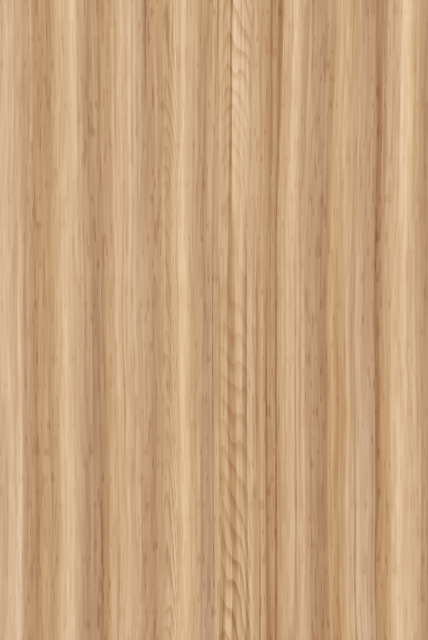
This texture is drawn by a Shadertoy shader. Its source:

```glsl
// Straight-grained light wood veneer with soft vertical bands and arched figure
#define DARK_WOOD vec3(0.725, 0.575, 0.430)
#define MID_WOOD vec3(0.780, 0.640, 0.490)
#define LIGHT_WOOD vec3(0.835, 0.705, 0.562)
#define BAND_PERIOD 0.088
#define BAND_DEPTH 0.36
#define STREAK_DEPTH 0.85
#define FIBRE_DEPTH 0.60
#define PORE_DEPTH 0.45
#define THREAD_DEPTH 1.10
#define FIGURE_DEPTH 0.85
#define FIGURE_RATE 22.0
#define SWAY 0.012

float hash(vec2 p) {
    vec3 q = fract(vec3(p.xyx) * 0.1031);
    q += dot(q, q.yzx + 33.33);
    return fract((q.x + q.y) * q.z);
}

float noise(vec2 p) {
    vec2 cell = floor(p), f = fract(p);
    f = f * f * (3.0 - 2.0 * f);
    return mix(mix(hash(cell), hash(cell + vec2(1, 0)), f.x),
               mix(hash(cell + vec2(0, 1)), hash(cell + vec2(1, 1)), f.x), f.y);
}

// Noise stretched along the trunk, centred on zero
float streak(vec2 p, float across, float along, float layer) {
    return noise(p * vec2(across, along) + layer * vec2(17.3, 41.7)) - 0.5;
}

// Nested slanting arches inside two narrow strips
float figure(vec2 p) {
    float lines = 0.0;
    for (int i = 0; i < 2; i++) {
        float k = float(i);
        float halfWidth = mix(0.012, 0.023, k);
        float s = (p.x - mix(0.266, 0.368, k)) / halfWidth;
        float warp = streak(p, 26.0, 5.0, 11.0 + k) * 3.5
                   + streak(p, 90.0, 16.0, 13.0 + k) * 0.6;
        float ring = fract(FIGURE_RATE * p.y + 1.5 * s + 1.2 * s * s + warp);
        float line = smoothstep(0.35, 0.85, ring) * (1.0 - smoothstep(0.87, 1.0, ring));
        float patches = smoothstep(-0.3, 0.2, streak(p, 6.0, 4.0, 15.0 + k));
        lines += (line - 0.25) * exp(-s * s * s * s) * mix(0.3, 1.0, patches);
    }
    return lines;
}

void mainImage(out vec4 fragColor, in vec2 fragCoord) {
    vec2 p = fragCoord / iResolution.y;

    // Gentle wandering of the grain
    vec2 g = p;
    g.x += SWAY * streak(p, 5.0, 2.2, 1.0) + 0.25 * SWAY * streak(p, 18.0, 7.0, 2.0);

    // Broad bands and streaks of several widths
    float band = cos(6.2832 * (g.x - 0.107) / BAND_PERIOD);
    float tone = 0.53 + BAND_DEPTH * band;
    tone += STREAK_DEPTH * (streak(g, 42.0, 0.7, 3.0) + 0.6 * streak(g, 125.0, 1.2, 4.0));

    // Fine fibres and short pores
    tone += FIBRE_DEPTH * (streak(g, 240.0, 3.0, 5.0) + 0.8 * streak(g, 400.0, 22.0, 6.0));
    float pores = smoothstep(0.18, 0.42, streak(g, 330.0, 48.0, 7.0));
    tone -= PORE_DEPTH * pores * (0.7 - 0.3 * band);

    // Clusters of thin dark growth lines
    float cluster = smoothstep(0.02, 0.28, streak(g, 15.0, 0.4, 8.0));
    float thread = smoothstep(0.12, 0.42, streak(g, 190.0, 1.6, 9.0));
    tone -= THREAD_DEPTH * thread * cluster;
    tone -= FIGURE_DEPTH * figure(g);

    // Linear ramp through the three wood colours, with a warm to rosy drift
    vec3 color = MID_WOOD + (LIGHT_WOOD - MID_WOOD) * max(2.0 * tone - 1.0, 0.0)
               + (MID_WOOD - DARK_WOOD) * min(2.0 * tone - 1.0, 0.0);
    color += streak(g, 28.0, 0.6, 10.0) * vec3(-0.012, 0.0, 0.045);
    fragColor = vec4(clamp(color, 0.0, 1.0), 1.0);
}
```
